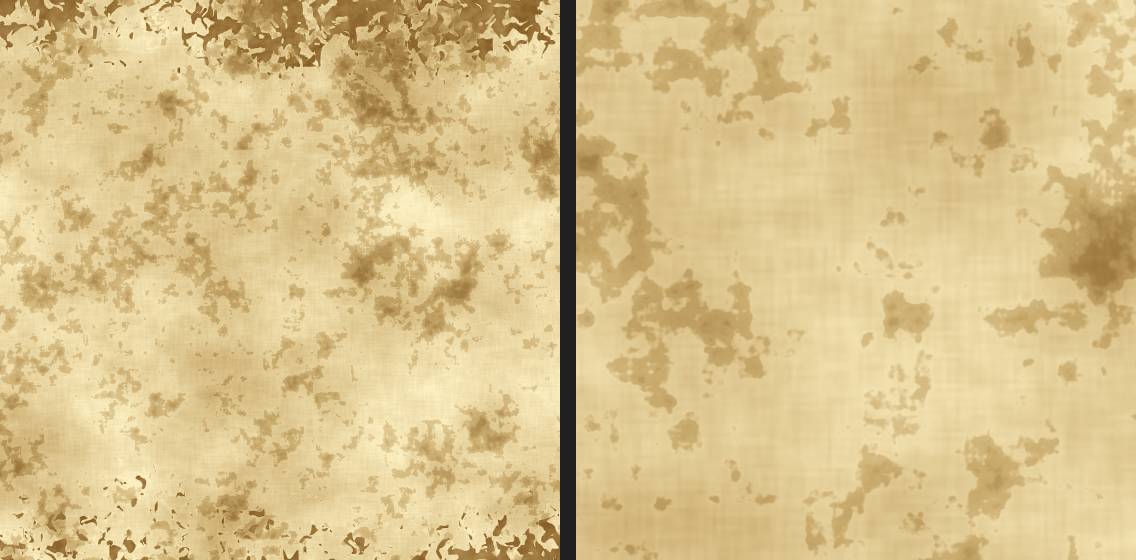
Left: the whole. Right: its middle third, enlarged.
Give the GLSL for this texture, as a Shadertoy shader.

```glsl
float hash(vec2 p) {
    vec3 q = fract(p.xyx * 0.1031);
    q += dot(q, q.yzx + 33.33);
    return fract((q.x + q.y) * q.z);
}

float noise(vec2 p) {
    vec2 cell = floor(p), f = fract(p);
    f = f * f * (3.0 - 2.0 * f);
    float low = mix(hash(cell), hash(cell + vec2(1, 0)), f.x);
    float high = mix(hash(cell + vec2(0, 1)), hash(cell + vec2(1, 1)), f.x);
    return mix(low, high, f.y);
}

// Four rotated octaves, centred on zero
float fbm(vec2 p) {
    float sum = 0.0, amp = 0.53;
    for (int i = 0; i < 4; i++) {
        sum += amp * (noise(p) - 0.5);
        p = mat2(0.8, 0.6, -0.6, 0.8) * p * 2.0 + 17.3;
        amp *= 0.55;
    }
    return sum;
}

// Tone 0 is rust brown, 0.5 tan, 1 pale cream
vec3 parchment(float tone) {
    vec3 rust = vec3(0.56, 0.41, 0.19);
    vec3 tan_ = vec3(0.79, 0.67, 0.43);
    vec3 cream = vec3(0.96, 0.90, 0.71);
    vec3 dark = mix(rust, tan_, clamp(tone * 2.0, -0.2, 1.0));
    return mix(dark, cream, clamp(tone * 2.0 - 1.0, 0.0, 1.15));
}

void mainImage(out vec4 fragColor, in vec2 fragCoord) {
    vec2 uv = fragCoord / iResolution.y;

    // Soft clouds and a faint woven grain
    float clouds = fbm(uv * vec2(6.0, 7.0) + 3.7);
    float weave = noise(uv * vec2(380, 45)) + noise(uv * vec2(45, 380)) - 1.0;
    float grain = fbm(uv * 65.0 + 41.0);
    float tone = 0.84 + 0.75 * clouds + 0.07 * weave + 0.16 * grain;

    // Speckled stains gathered in patches, with darker cores
    float patches = fbm(uv * vec2(9.0, 11.0) + 23.0);
    float blotch = fbm(uv * vec2(17.0, 23.0) + 71.0);
    float field = grain + 0.75 * patches + 0.6 * blotch + 0.12 * weave;
    tone -= 0.32 * smoothstep(0.05, 0.19, field);
    tone -= 0.24 * smoothstep(0.22, 0.50, field);
    tone -= 0.10 * smoothstep(0.0, 0.25, patches);

    // Corroded flakes that thicken toward the top and bottom
    vec2 warp = vec2(noise(uv * 60.0 + 5.0), noise(uv * 60.0 + 90.0)) - 0.5;
    vec2 p = uv * vec2(88.0, 76.0) + 1.6 * warp;
    float flakes = 0.72 * noise(p) + 0.28 * noise(p * 2.1 + 8.0);
    float depth = min(1.0 - uv.y, uv.y + 0.025);
    float clumps = fbm(uv * 8.0 + 57.0);
    float edge = flakes + 0.75 * clumps - 0.47 - 1.2 * depth - 10.0 * depth * depth;
    float width = 0.75 * fwidth(edge) + 0.001;
    float rust = smoothstep(-width, width, edge);

    // Pale rim around the flakes, mottled brown inside
    tone += 0.12 * smoothstep(-0.18, -0.02, edge);
    float rustTone = 0.10 + 0.35 * grain + 0.35 * blotch - 0.12 * smoothstep(0.12, 0.0, edge);
    fragColor = vec4(parchment(mix(tone, rustTone, rust)), 1.0);
}
```
